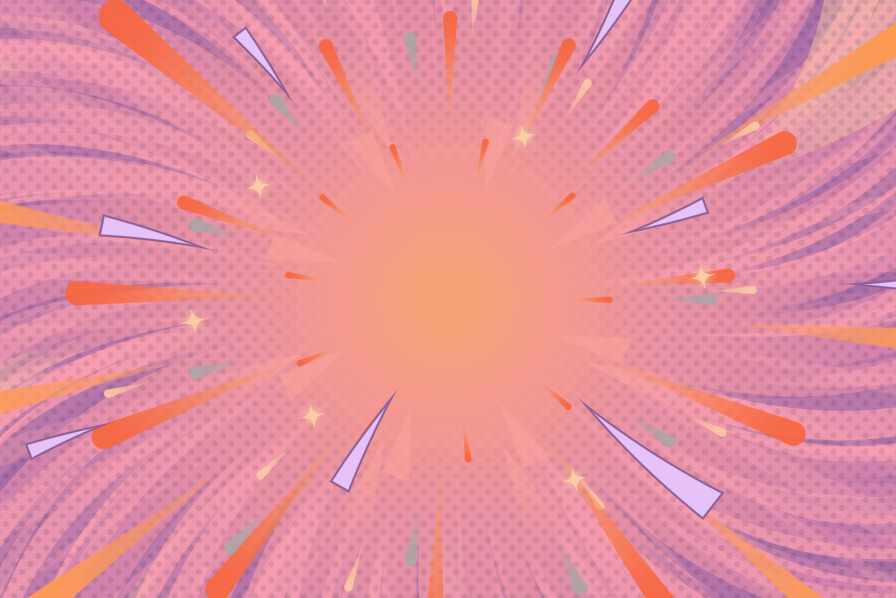
Write a Shadertoy shader that draws this background.

```glsl
// A radial burst: a warm centre fading to mauve, halftone dots, bent rays,
// zigzag bolts, tapered comets, pale outlined shards and small sparkles.
// Each family of parts is a loop over angles, drawn in rotated coordinates.

#define TAU 6.2831853
#define DOT_PITCH 0.0190
#define DOT_STRENGTH 0.09
#define RAY_BEND 0.55
#define BOLT_COUNT 8.0
#define COMET_COUNT 14
#define SPARK_SIZE 0.032

const vec3 CORE   = vec3(0.96, 0.64, 0.46);
const vec3 PEACH  = vec3(0.96, 0.60, 0.56);
const vec3 ROSE   = vec3(0.91, 0.57, 0.65);
const vec3 MAUVE  = vec3(0.82, 0.51, 0.68);
const vec3 PURPLE = vec3(0.62, 0.41, 0.65);
const vec3 PINK   = vec3(1.00, 0.64, 0.70);
const vec3 ORANGE = vec3(0.99, 0.60, 0.33);
const vec3 RED    = vec3(0.97, 0.40, 0.25);
const vec3 CREAM  = vec3(0.98, 0.80, 0.64);
const vec3 TEAL   = vec3(0.66, 0.65, 0.65);
const vec3 LILAC  = vec3(0.90, 0.76, 0.98);

vec3 hash3(float n) {
    vec3 q = fract(vec3(n) * vec3(0.1031, 0.1130, 0.0973));
    q += dot(q, q.yzx + 33.33);
    return fract((q.xxy + q.yzz) * q.zyx);
}

// Coverage of a shape from its signed distance
float fill(float d) { return clamp(0.5 - d * iResolution.y * 0.8, 0.0, 1.0); }

// Coordinates along and across the direction a
vec2 along(vec2 p, float a) {
    vec2 dir = vec2(cos(a), sin(a));
    return vec2(dot(p, dir), dot(p, vec2(-dir.y, dir.x)));
}

// Wedges with random tip, width and offset, one per angular cell
float rays(float angle, float r, float count, float seed, float start) {
    float x = angle / TAU * count;
    vec3 h = hash3(mod(floor(x), count) + seed);
    float tip = start + 0.3 * h.x;
    float halfWidth = (0.06 + 0.26 * h.y) * clamp((r - tip) * 2.2, 0.0, 1.0);
    float d = (abs(fract(x) - 0.35 - 0.3 * h.z) - halfWidth) * TAU / count * r;
    return fill(d) * smoothstep(tip, tip + 0.25, r);
}

// Tapered streak: pointed tail towards the centre, round head outside
float comet(vec2 q, float tail, float head, float w) {
    return q.x < head ? abs(q.y) - w * (q.x - tail) / (head - tail)
                      : length(q - vec2(head, 0.0)) - w;
}

void drawComet(inout vec3 col, vec2 p, float a, float tail, float head,
               float w, vec3 tailInk, vec3 headInk, float alpha) {
    vec2 q = along(p, a);
    float k = smoothstep(tail, head, q.x);
    vec3 ink = mix(tailInk, headInk, k);
    col = mix(col, ink, fill(comet(q, tail, head, w)) * alpha * (0.35 + 0.65 * k));
}

void mainImage(out vec4 fragColor, in vec2 fragCoord) {
    vec2 p = (fragCoord - 0.5 * iResolution.xy) / iResolution.y;
    float r = length(p), angle = atan(p.y, p.x);

    // Background glow
    vec3 col = mix(CORE, PEACH, smoothstep(0.0, 0.22, r));
    col = mix(col, ROSE, smoothstep(0.15, 0.42, r));
    col = mix(col, MAUVE, smoothstep(0.38, 0.80, r));

    // Bent rays
    float bent = angle - RAY_BEND * pow(max(r - 0.25, 0.0), 2.0);
    col = mix(col, PINK, 0.50 * rays(bent, r, 22.0, 11.0, 0.15));
    col = mix(col, PURPLE, 0.65 * rays(bent, r, 46.0, 57.0, 0.30));
    col = mix(col, PINK, 0.45 * rays(bent + 0.05, r, 37.0, 91.0, 0.22));
    col = mix(col, PURPLE, 0.55 * rays(bent + 0.02, r, 64.0, 133.0, 0.38));
    col = mix(col, CREAM, 0.45 * rays(bent, r, 9.0, 171.0, 0.48));
    col = mix(col, PINK, 0.28 * rays(angle, r, 48.0, 211.0, 0.08));

    // Halftone dots on a diagonal grid
    vec2 grid = fract(along(p, TAU / 8.0) / DOT_PITCH) - 0.5;
    float dots = fill((length(grid) - 0.27) * DOT_PITCH);
    col *= 1.0 - DOT_STRENGTH * dots * smoothstep(0.18, 0.40, r);

    // Zigzag bolts, folded into one sector
    float sector = TAU / BOLT_COUNT;
    float local = mod(angle - radians(26.0) + 0.5 * sector, sector) - 0.5 * sector;
    vec2 b = r * vec2(cos(local), sin(local));
    float inner = max(abs(b.y - 0.12 * (b.x - 0.19)) - 0.2 * (b.x - 0.19), b.x - 0.31);
    float outer = max(abs(b.y + 0.025) - 0.2 * (b.x - 0.26), b.x - 0.46);
    float bolt = fill(min(inner, outer)) * (1.0 - smoothstep(0.30, 0.46, r));
    col = mix(col, vec3(0.99, 0.64, 0.61), 0.55 * bolt);

    // Orange wedges by the two sides
    for (int i = 0; i < 6; i++) {
        float side = float(i / 3), k = float(i % 3) - 1.0;
        float a = radians(180.0 * side + k * (35.0 - 11.0 * side) - 5.0 + 18.0 * side);
        drawComet(col, p, a, 0.48, 0.95, 0.030, ORANGE, ORANGE, 1.1);
    }

    // Small teal and cream streaks
    for (int i = 0; i < 13; i++) {
        float n = float(i);
        if (i < 11) {
            float head = i == 7 ? 0.55 : i == 9 ? 0.53 : 0.44;
            drawComet(col, p, n * TAU / 11.0, head - 0.08, head, 0.024 * head, TEAL, TEAL, 0.85);
        }
        float far = 0.43 + 0.08 * mod(n + 1.0, 3.0);
        drawComet(col, p, n * TAU / 13.0 + 0.03, far - 0.07, far, 0.007, CREAM, CREAM, 0.9);
    }

    // Large comets, unevenly spaced
    for (int i = 0; i < COMET_COUNT; i++) {
        float t = float(i) * TAU / float(COMET_COUNT);
        float a = t + radians(13.0 * cos(t - 0.30) + 7.3 * cos(2.0 * t + 0.86) - 12.4);
        float head = (i > 7 || i % 5 == 1) ? 0.62 : 0.47;
        if (i == 6) head = 0.73;
        drawComet(col, p, a, 0.29, head, 0.053 * head * head, ORANGE, RED, 0.92);
    }

    // Inner ring of short comets
    for (int i = 0; i < 10; i++) {
        float t = float(i) * TAU / 10.0;
        float a = t + radians(9.1 * cos(t - 1.1) - 4.4);
        drawComet(col, p, a, 0.20, 0.27, 0.0055, ORANGE, RED, 0.95);
    }

    // Outlined shards, two per quarter turn
    for (int i = 0; i < 8; i++) {
        float k = float(i / 2), odd = float(i % 2);
        float a = 90.0 * k - 45.0 + 40.0 * odd - 25.0 * mod(k, 2.0) + 7.0 * cos(k * TAU / 4.0);
        float tip = mix(0.31 + 0.036 * k * k, 0.65 - 0.13 * k + 0.05 * cos(k * TAU / 2.0), odd);
        float len = i == 0 ? 0.25 : mix(0.11, 0.15, odd);
        vec2 q = along(p, radians(a)) - vec2(tip, 0.0);
        q.y += 0.35 * q.x * (len - q.x);
        float d = max(abs(q.y) - 0.1 * q.x, q.x - len);
        col = mix(col, PURPLE * 0.9, fill(d - 0.0035));
        col = mix(col, LILAC, fill(d));
    }

    // Sparkles
    for (int i = 0; i < 6; i++) {
        float t = float(i) * TAU / 6.0;
        float a = t + radians(5.0 + 14.0 * (sin(t) - sin(2.0 * t)));
        float ring = 0.365 + 0.062 * cos(2.0 * t) - 0.04 * sin(2.0 * t);
        vec2 q = along(p - ring * vec2(cos(a), sin(a)), 0.2);
        vec2 arm = sqrt(abs(q) / SPARK_SIZE);
        float star = smoothstep(0.0, 0.25, 1.0 - arm.x - arm.y);
        col = mix(col, CREAM, max(star, 0.6 * exp(-dot(q, q) * 5000.0)));
    }

    fragColor = vec4(col, 1.0);
}
```
